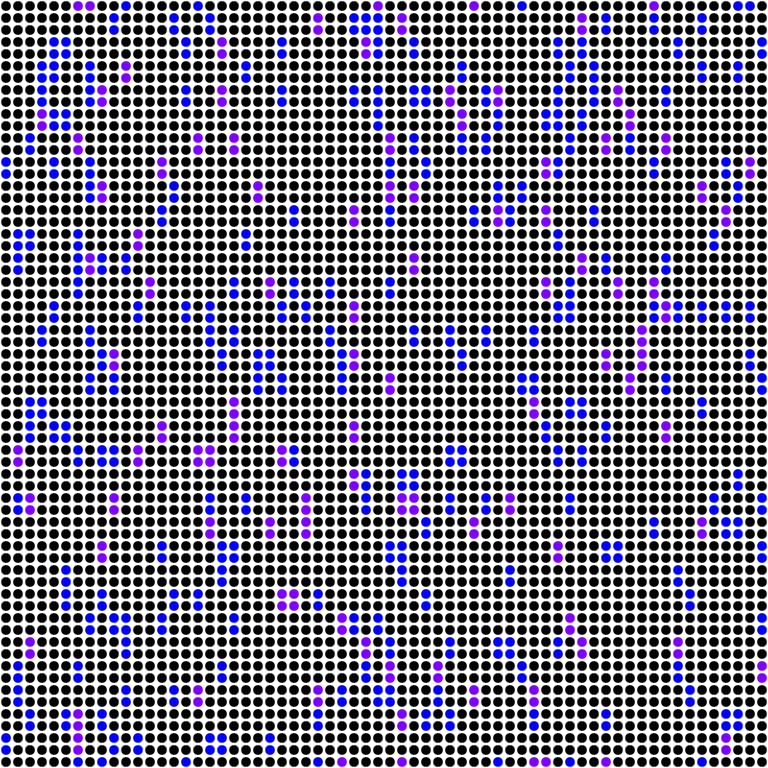
A WebGL 1 fragment shader for this pattern:

```glsl
precision highp float;
// A 64 by 64 grid of black dots on white, with random blue and violet vertical pairs.

uniform vec2 u_resolution;

float hash(vec2 p) {
    vec3 q = fract(vec3(p.xyx) * 0.1031);
    q += dot(q, q.yzx + 33.33);
    return fract((q.x + q.y) * q.z);
}

vec3 dotColor(vec2 cell) {
    // Rows share a color two by two, leaving the outermost rows single
    vec2 pairId = vec2(cell.x, floor((cell.y + 1.0) * 0.5));
    float isColored = step(hash(pairId + 7.0), 0.16);
    float isViolet = step(hash(pairId + 91.0), 0.3);
    return isColored * vec3(0.5 * isViolet, 0.0, 1.0);
}

void main() {
    vec2 grid = gl_FragCoord.xy / u_resolution.y * 64.0;
    float pixel = 64.0 / u_resolution.y;

    // Round dot centered in each cell, with a soft edge
    float edge = length(fract(grid) - 0.5) - 0.405;
    float coverage = clamp(0.5 - edge / (1.2 * pixel), 0.0, 1.0);

    gl_FragColor = vec4(mix(vec3(1.0), dotColor(floor(grid)), coverage), 1.0);
}
```
